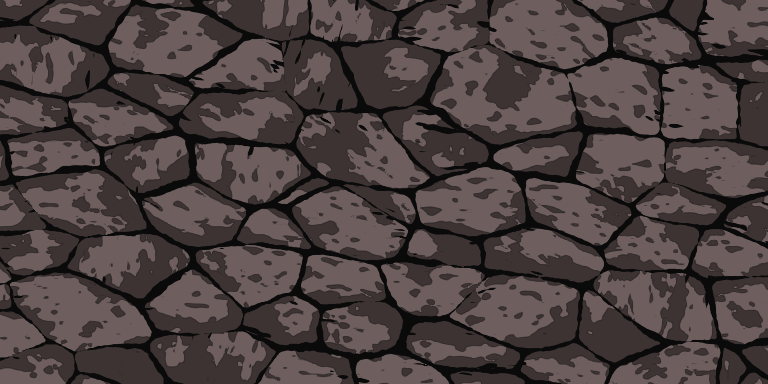
This texture is drawn by a WebGL 2 fragment shader. Its source:

```glsl
#version 300 es
precision highp float;
// Dry stone wall: a weighted Voronoi diagram gives straight-sided flat stones,
// a smooth minimum rounds their corners, and thresholded gradient noise along
// each stone's own grain paints flat two-tone patches, pits and black cracks.
uniform vec2 u_resolution;
out vec4 fragColor;

const vec2 GRID = vec2(4.2, 7.4);   // stones per canvas height

vec2 hash2(vec2 c) {
    return fract(sin(vec2(dot(c, vec2(127.1, 311.7)), dot(c, vec2(269.5, 183.3)))) * 43758.5453);
}

float noise(vec2 p) {
    vec2 i = floor(p), f = p - i, u = f * f * f * (f * (f * 6.0 - 15.0) + 10.0);
    vec2 e = vec2(0.0, 1.0);
    float a = dot(hash2(i) * 2.0 - 1.0, f);
    float b = dot(hash2(i + e.yx) * 2.0 - 1.0, f - e.yx);
    float c = dot(hash2(i + e) * 2.0 - 1.0, f - e);
    float d = dot(hash2(i + 1.0) * 2.0 - 1.0, f - 1.0);
    return mix(mix(a, b, u.x), mix(c, d, u.x), u.y);
}

// Stone centre in grid space (xy) and its size weight (z); rows are staggered
vec3 stone(vec2 cell) {
    vec2 centre = cell + 0.5 + 0.8 * (hash2(cell) - 0.5);
    centre.x += 0.5 * mod(cell.y, 2.0);
    return vec3(centre, 0.4 * hash2(cell + 41.0).x);
}

float power(vec2 s, vec3 st) {
    vec2 d = s - st.xy;
    return dot(d, d) - st.z;
}

// Distance to the rounded stone border; also returns the owning cell and centre
float stoneEdge(vec2 q, out vec2 id, out vec2 centre) {
    vec2 s = q * GRID, base = floor(s);
    float best = 1e5;
    for (int k = 0; k < 25; k++) {
        vec2 cell = base + vec2(k % 5 - 2, k / 5 - 2);
        vec3 st = stone(cell);
        float w = power(s, st);
        if (w < best) { best = w; id = cell; centre = st.xy; }
    }
    float sum = 1e-20;
    for (int k = 0; k < 25; k++) {
        vec3 st = stone(base + vec2(k % 5 - 2, k / 5 - 2));
        vec2 gap = (st.xy - centre) * GRID;
        if (dot(gap, gap) > 1e-4)
            sum += exp(-0.5 * (power(s, st) - best) / length(gap) / 0.006);
    }
    centre /= GRID;
    return -0.006 * log(sum);
}

// Approximate distance to the zero line of a field, in canvas heights
float lineDistance(float f) {
    return f / (length(vec2(dFdx(f), dFdy(f))) * u_resolution.y + 1e-4);
}

void main() {
    vec2 p = gl_FragCoord.xy / u_resolution.y;
    float px = 1.0 / u_resolution.y;

    // Sagging, slightly tilted courses
    vec2 q = p + 0.07 * vec2(noise(p * 2.3), noise(p * 2.3 + 19.0));
    q.y += 0.09 * p.x;
    q += 0.008 * vec2(noise(p * 17.0), noise(p * 17.0 + 7.0));

    vec2 id, centre;
    float edge = stoneEdge(q, id, centre);

    // Grain direction: nearly level, upright on a few stones
    vec2 r = hash2(id + 73.0), t = hash2(id + 131.0);
    float angle = mix(-0.35, 0.2, r.x) + 1.5 * step(0.84, r.y);
    vec2 local = mat2(cos(angle), -sin(angle), sin(angle), cos(angle)) * (q - centre);
    vec2 g = local + 17.0 * r;

    // Mortar joints of uneven width, plus cracks that gather near the borders
    float body = edge - 0.0052 - 0.012 * noise(p * 6.0)
               - 0.007 * noise(p * vec2(26.0, 34.0)) - 0.003 * noise(p * 80.0);
    float streak = noise(g * vec2(9.0, 46.0)) + 0.5 * noise(g * vec2(27.0, 90.0) + 5.0);
    float crack = 0.45 + 3.0 * edge - 0.2 * t.x * t.x - streak;
    body = min(body, 0.03 * crack);

    // Light worn faces with shaded rims and one shaded side
    float tone = noise(g * vec2(7.0, 11.0)) + 0.5 * noise(g * vec2(17.0, 27.0) + 3.0)
               + 0.22 * noise(g * vec2(42.0, 65.0) + 9.0);
    tone += 0.4 * (t.y - 0.5) - 0.11 + 0.3 * smoothstep(0.0, 0.045, edge);
    tone += dot(q - centre, vec2(-1.2, 1.6) * (r - 0.25));
    // Small dark pits stretched along the grain
    float pits = 0.25 - noise(g * vec2(25.0, 46.0) + 31.0);
    tone = min(tone, pits);

    // Flat colours with a thin outline between the tones
    float toneDist = lineDistance(tone), bodyDist = lineDistance(body);
    vec3 col = mix(vec3(0.24, 0.20, 0.20), vec3(0.43, 0.37, 0.37),
                   smoothstep(-0.6 * px, 0.6 * px, toneDist));
    float outline = 1.0 - smoothstep(0.0, 0.0015 + 0.6 * px, abs(toneDist));
    col = mix(col, vec3(0.15, 0.13, 0.13), 0.65 * outline);
    col = mix(vec3(0.04), col, smoothstep(-0.6 * px, 0.6 * px, bodyDist));
    fragColor = vec4(col, 1.0);
}
```
